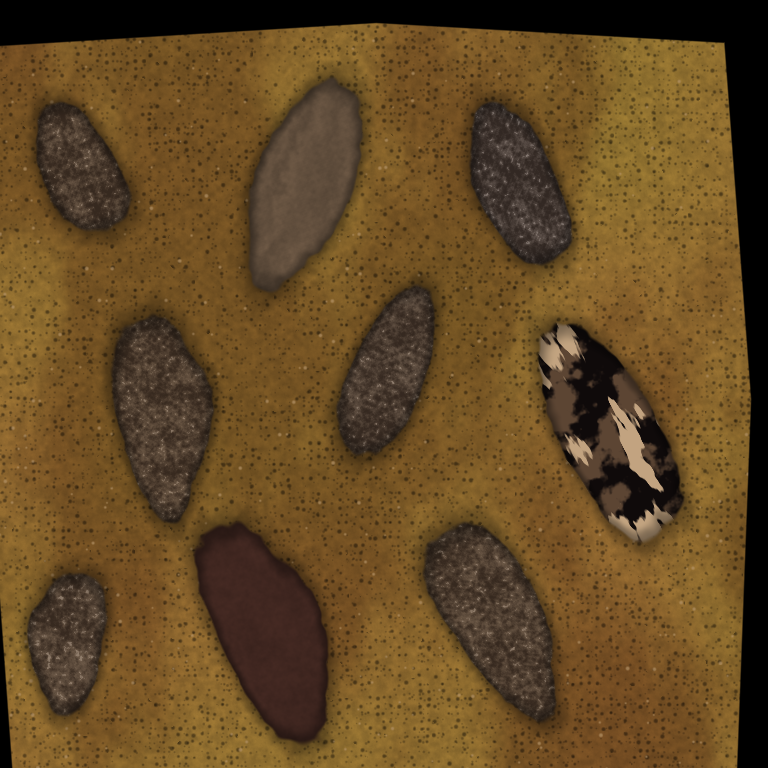
Reproduce this texture procedurally as a WebGL 1 fragment shader.

```glsl
precision highp float;
uniform vec2 u_resolution;

#define STONE_COUNT 9
#define RED_ID 1.0
#define FLINT_ID 5.0
#define PALE_ID 7.0
#define LEAN 1.1
#define SAND_DARK vec3(0.455, 0.315, 0.135)
#define SAND_LIGHT vec3(0.565, 0.425, 0.185)
#define STONE_DARK vec3(0.21, 0.16, 0.13)
#define STONE_LIGHT vec3(0.42, 0.35, 0.30)
#define SOFTNESS 0.0018

float hash(vec2 p) {
  return fract(sin(dot(p, vec2(127.1, 311.7))) * 43758.5453);
}

float noise(vec2 p) {
  vec2 cell = floor(p), f = fract(p);
  f = f * f * (3.0 - 2.0 * f);
  return mix(mix(hash(cell), hash(cell + vec2(1.0, 0.0)), f.x),
             mix(hash(cell + vec2(0.0, 1.0)), hash(cell + 1.0), f.x), f.y);
}

float fbm(vec2 p) {
  float sum = 0.0, weight = 0.5;
  for (int i = 0; i < 4; i++) {
    sum += weight * noise(p);
    p = mat2(0.8, 0.6, -0.6, 0.8) * p * 2.03 + 17.3;
    weight *= 0.5;
  }
  return sum / 0.9375;
}

float isStone(float id, float kind) {
  return 1.0 - step(0.5, abs(id - kind));
}

// One round grain in a share of the cells
float specks(vec2 uv, float scale, float density) {
  vec2 p = uv * scale, cell = floor(p);
  vec2 center = 0.3 + 0.4 * vec2(hash(cell + 3.1), hash(cell + 8.7));
  float radius = mix(0.1, 0.28, hash(cell + 5.3));
  float dist = length(fract(p) - center);
  float blur = 0.1 + scale / u_resolution.y * 0.5;
  return step(hash(cell), density) * (1.0 - smoothstep(radius - blur, radius + blur, dist));
}

// Signed distance to a tapered pebble; local holds its own coordinates
float stoneDistance(vec2 uv, float id, out vec2 local) {
  float row = floor(id / 3.0), col = mod(id, 3.0);
  vec2 jitter = vec2(hash(vec2(id, 1.7)), hash(vec2(id, 4.2))) - 0.5;
  vec2 center = vec2(0.09 + 0.29 * col + 0.1 * mod(row, 2.0),
                     0.16 + 0.30 * row + 0.03 * mod(col, 2.0)) + 0.06 * jitter;
  float special = isStone(id, RED_ID) + isStone(id, FLINT_ID) + isStone(id, PALE_ID);
  float growth = mix(0.8 * hash(vec2(id, 6.9)), 0.95, special);
  vec2 size = mix(vec2(0.046, 0.08), vec2(0.064, 0.155), growth);

  float angle = LEAN * (hash(vec2(id, 9.4)) - 0.5);
  float c = cos(angle), s = sin(angle);
  local = mat2(c, -s, s, c) * (uv - center);

  vec2 e = local / size;
  float taper = 0.6 * (hash(vec2(id, 2.8)) - 0.5);
  e.x /= 1.0 + taper * clamp(e.y, -1.2, 1.2);
  float reach = length(e);
  vec2 direction = e / max(reach, 0.0001);
  float outline = 1.0 + 0.3 * (noise(direction * 1.4 + id * 7.0) - 0.5)
                + 0.07 * (noise(local * 75.0 + id) - 0.5);
  return (reach - outline) * size.x;
}

vec3 sandColor(vec2 uv) {
  float tone = fbm(uv * vec2(7.0, 3.5) + 2.0) + 0.16 * (uv.x - 0.5);
  vec3 color = mix(SAND_DARK, SAND_LIGHT, smoothstep(0.32, 0.66, tone));
  color.g *= 1.0 + 0.10 * (noise(uv * 5.0 + 31.0) - 0.5);
  color *= 1.0 + 0.30 * (fbm(uv * 130.0) - 0.5);
  float clump = smoothstep(0.3, 0.7, fbm(uv * 14.0 + 9.0));
  color *= 1.0 - 0.42 * specks(uv, 105.0, 0.15 + 0.35 * clump);
  color *= 1.0 - 0.25 * specks(uv + 0.37, 160.0, 0.3);
  return mix(color, vec3(0.70, 0.57, 0.40), 0.7 * specks(uv + 0.71, 115.0, 0.035));
}

vec3 stoneColor(vec2 p, float id, float dist) {
  vec2 q = p + id * 3.0;
  float mottle = fbm(q * 42.0), grain = fbm(q * 190.0);
  // Speckled grey rock
  float speckle = smoothstep(0.25, 0.78, 0.4 * mottle + 0.6 * grain);
  vec3 color = mix(STONE_DARK, STONE_LIGHT, speckle);
  color *= mix(vec3(1.05, 1.0, 0.85), vec3(0.92, 0.98, 1.08), hash(vec2(id, 7.7)));
  color += 0.14 * smoothstep(0.64, 0.8, grain);
  // Smooth red and pale rocks
  vec3 red = vec3(0.25, 0.15, 0.125) * (0.8 + 0.25 * mottle + 0.15 * grain);
  float bands = noise(vec2(q.x * 70.0 + 3.0 * mottle, q.y * 9.0));
  vec3 pale = vec3(0.39, 0.315, 0.245) * (0.83 + 0.2 * bands + 0.14 * grain);
  // Black flint with brown skin and cream veins
  vec3 flint = mix(vec3(0.06, 0.04, 0.04), vec3(0.36, 0.27, 0.20),
                   smoothstep(0.42, 0.6, mottle));
  float vein = fbm(vec2(q.x * 48.0, q.y * 15.0) + 5.0);
  flint = mix(flint, vec3(0.76, 0.64, 0.50), smoothstep(0.55, 0.60, vein));

  color = mix(color, red, isStone(id, RED_ID));
  color = mix(color, pale, isStone(id, PALE_ID));
  color = mix(color, flint, isStone(id, FLINT_ID));
  return color * mix(0.62, 1.0, smoothstep(0.0, 0.013, -dist));
}

// Distance inside the bent edges of the sand sheet
float sheetDistance(vec2 uv) {
  float top = 0.970 - (uv.x < 0.49 ? 0.061 : 0.057) * abs(uv.x - 0.49);
  float right = 0.978 - (uv.y < 0.48 ? 0.038 : 0.075) * abs(uv.y - 0.48);
  float left = 0.016 - 0.073 * uv.y;
  return min(min(top - uv.y, right - uv.x), uv.x - left);
}

void main() {
  vec2 uv = gl_FragCoord.xy / u_resolution;
  float pixel = 1.0 / u_resolution.y;
  float nearest = 1.0, nearestId = 0.0;
  vec2 nearestLocal = vec2(0.0);
  for (int i = 0; i < STONE_COUNT; i++) {
    vec2 local;
    float dist = stoneDistance(uv, float(i), local);
    if (dist < nearest) {
      nearest = dist;
      nearestId = float(i);
      nearestLocal = local;
    }
  }

  // Sand with contact shadow, then stone, then the black surround
  vec3 color = sandColor(uv) * mix(0.6, 1.0, smoothstep(-0.004, 0.017, nearest));
  float edge = max(SOFTNESS, pixel);
  float cover = 1.0 - smoothstep(-edge, edge, nearest);
  color = mix(color, stoneColor(nearestLocal, nearestId, nearest), cover);
  color *= smoothstep(-pixel, pixel, sheetDistance(uv));
  gl_FragColor = vec4(color, 1.0);
}
```
